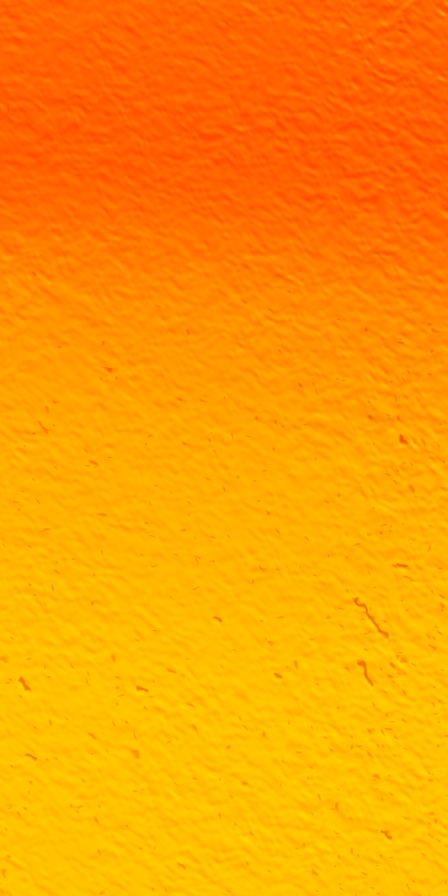
Write a Shadertoy shader that draws this texture.

```glsl
float hash(vec2 p) {
    vec3 q = fract(vec3(p.xyx) * 0.1031);
    q += dot(q, q.yzx + 33.33);
    return fract((q.x + q.y) * q.z);
}

float noise(vec2 p) {
    vec2 i = floor(p), f = fract(p);
    f = f * f * (3.0 - 2.0 * f);
    return mix(mix(hash(i), hash(i + vec2(1, 0)), f.x),
               mix(hash(i + vec2(0, 1)), hash(i + vec2(1, 1)), f.x), f.y);
}

// Plaster height: trowel waves under warped grain that slants down to the right
float plaster(vec2 p) {
    p += 0.008 * vec2(noise(p * 40.0), noise(p * 40.0 + 47.0));
    vec2 q = mat2(0.82, 0.57, -0.57, 0.82) * p;
    return 0.36 * noise(q * vec2(40, 62) + 9.0) + 0.5 * noise(q * vec2(78, 130))
         + 0.42 * noise(q * vec2(145, 215) + 31.0);
}

float segment(vec2 p, vec2 a, vec2 b) {
    vec2 ab = b - a;
    return length(p - a - ab * clamp(dot(p - a, ab) / dot(ab, ab), 0.0, 1.0));
}

// Small slanted pits scattered over a jittered grid
float pits(vec2 p, float cells, float chance) {
    p += 0.006 * (vec2(noise(p * 130.0), noise(p * 130.0 + 20.0)) - 0.5);
    vec2 g = p * cells, id = floor(g);
    float mask = 0.0;
    for (int y = -1; y <= 1; y++)
    for (int x = -1; x <= 1; x++) {
        vec2 c = id + vec2(x, y);
        vec2 d = g - c - vec2(hash(c + 3.1), hash(c + 8.7));
        float a = -0.65 + 1.1 * (hash(c + 15.3) - 0.5);
        d = mat2(cos(a), -sin(a), sin(a), cos(a)) * d;
        float r = length(d / vec2(0.24 + 0.16 * hash(c + 21.0), 0.15));
        mask = max(mask, step(hash(c + 5.9), chance) * (1.0 - smoothstep(0.1, 1.2, r)));
    }
    return mask;
}

// Larger gouges, each given by its two ends
float gouges(vec2 p) {
    const vec4 ends[11] = vec4[11](
        vec4(0.397, 0.329, 0.408, 0.319), vec4(0.408, 0.316, 0.432, 0.290),
        vec4(0.238, 0.312, 0.245, 0.308), vec4(0.155, 0.233, 0.163, 0.229),
        vec4(0.428, 0.070, 0.436, 0.067), vec4(0.029, 0.159, 0.038, 0.153),
        vec4(0.024, 0.243, 0.030, 0.233), vec4(0.443, 0.371, 0.454, 0.366),
        vec4(0.402, 0.261, 0.414, 0.236), vec4(0.447, 0.511, 0.453, 0.504),
        vec4(0.306, 0.247, 0.313, 0.243));
    p += 0.006 * (vec2(noise(p * 150.0), noise(p * 150.0 + 60.0)) - 0.5);
    float mask = 0.0;
    for (int i = 0; i < 11; i++)
        mask = max(mask, 1.0 - smoothstep(0.0, 0.0036, segment(p, ends[i].xy, ends[i].zw)));
    return mask;
}

void mainImage(out vec4 fragColor, in vec2 fragCoord) {
    vec2 p = fragCoord / iResolution.y;
    float side = fragCoord.x / iResolution.x;

    // Vertical fade from red-orange to yellow, tilted and slightly uneven
    float t = 1.0 - p.y - 0.045 * (side - 0.5) * smoothstep(0.1, 0.35, 1.0 - p.y);
    t += 0.02 * (noise(p * 9.0) - 0.5);
    float green = mix(0.4, 0.37, smoothstep(0.0, 0.17, t));
    green = mix(green, 0.525, smoothstep(0.17, 0.36, t));
    green += 0.145 * smoothstep(0.27, 0.54, t) + 0.088 * smoothstep(0.46, 0.82, t);

    // Relief lit from above
    vec2 d = vec2(-0.0003, -0.0021);
    float relief = plaster(p + d) - plaster(p - d);
    float lower = smoothstep(0.25, 0.6, t);
    float rough = mix(0.2, 0.18, lower) * (0.7 + 0.6 * noise(p * 14.0 + 5.0));
    rough *= 1.0 + 0.35 * smoothstep(0.6, 1.0, side);
    green += rough * (relief > 0.0 ? relief * mix(1.0, 0.65, lower) : relief);

    // Bright ridges near the upper right corner
    float corner = 1.0 - smoothstep(0.02, 0.13, segment(p, vec2(0.42, 0.95), vec2(0.47, 1.0)));
    green += 0.09 * corner * smoothstep(0.2, 0.6, relief);

    // Pits gather in the lower part and along the right edge
    float crowd = (0.07 + 0.13 * smoothstep(0.5, 1.0, side)) * smoothstep(0.28, 0.55, t);
    float fine = pits(p, 90.0, crowd * 1.3) * 0.55;
    float dent = max(fine, pits(p + 4.0, 55.0, crowd * 0.6) * 0.65);
    float gouge = gouges(p);
    dent = max(dent, gouge);
    green -= 0.28 * dent;
    green += 0.05 * gouges(p + vec2(0.001, 0.005)) * (1.0 - gouge);

    fragColor = vec4(1.0 - 0.04 * gouge, clamp(green, 0.29, 0.84), 0.0, 1.0);
}
```
